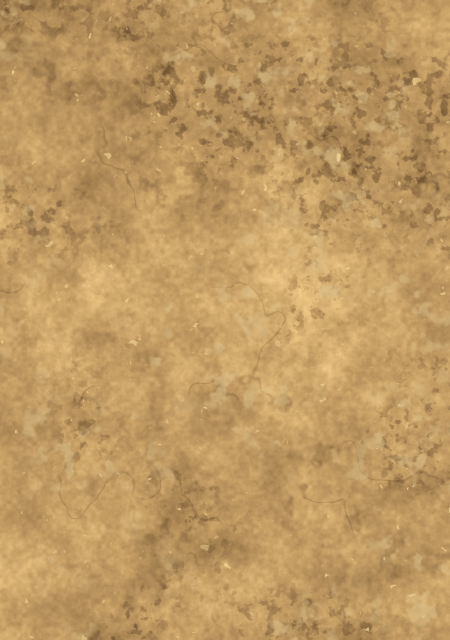
Reproduce this texture procedurally as a Shadertoy shader.

```glsl
// Weathered ochre plaster: broad warm stains with a soft central glow,
// overlaid by clustered dark pits, pale chalky smears, hairline cracks and
// bright flecks. All layers come from value noise and jittered cells.

const vec3 UMBER = vec3(0.46, 0.34, 0.205);
const vec3 OCHRE = vec3(0.765, 0.613, 0.388);
const vec3 SAND  = vec3(0.965, 0.815, 0.550);
const vec3 CHALK = vec3(0.86, 0.755, 0.54);
const vec3 CREAM = vec3(0.97, 0.86, 0.60);

float hash(vec2 p) {
    vec3 q = fract(p.xyx * 0.1031);
    q += dot(q, q.yzx + 33.33);
    return fract((q.x + q.y) * q.z);
}

float noise(vec2 p) {
    vec2 cell = floor(p), f = fract(p);
    f = f * f * (3.0 - 2.0 * f);
    float low  = mix(hash(cell), hash(cell + vec2(1, 0)), f.x);
    float high = mix(hash(cell + vec2(0, 1)), hash(cell + vec2(1, 1)), f.x);
    return mix(low, high, f.y);
}

// Layered noise in 0..1, turned at each octave to hide the lattice.
float fbm(vec2 p, int octaves) {
    const mat2 TURN = mat2(1.6, 1.2, -1.2, 1.6);
    float sum = 0.0, total = 0.0, weight = 1.0;
    for (int i = 0; i < octaves; i++) {
        sum += weight * noise(p);
        total += weight;
        weight *= 0.55;
        p = TURN * p + 17.3;
    }
    return sum / total;
}

// Irregular soft spots: one candidate per cell, kept with the given chance.
float flecks(vec2 p, float scale, float chance, float maxRadius, float blur) {
    p *= scale;
    p += 0.35 * (vec2(noise(p * 4.0), noise(p * 4.0 + 51.0)) - 0.5);
    vec2 home = floor(p);
    float cover = 0.0;
    for (int y = -1; y <= 1; y++)
    for (int x = -1; x <= 1; x++) {
        vec2 cell = home + vec2(x, y);
        vec2 centre = cell + vec2(hash(cell + 11.0), hash(cell + 37.0));
        float size = hash(cell + 71.0);
        float radius = maxRadius * mix(0.3, 1.0, size * size * size);
        float kept = step(hash(cell + 93.0), chance);
        float edge = blur * scale;
        float spot = 1.0 - smoothstep(radius - edge, radius + edge, length(p - centre));
        cover = max(cover, kept * spot * mix(0.45, 1.0, hash(cell + 123.0)));
    }
    return cover;
}

// Thin lines along the middle level of a noise field, broken into pieces.
float cracks(vec2 p, float scale, float width) {
    float ridge = abs(fbm(p * scale + 8.0, 4) - 0.5);
    float pieces = smoothstep(0.54, 0.72, noise(p * scale * 1.5 + 63.0));
    return (1.0 - smoothstep(0.0, width, ridge)) * pieces;
}

// Noise blobs above a threshold, limited to larger clusters.
float clustered(vec2 p, float blobScale, float clusterScale, float threshold) {
    float blobs = smoothstep(threshold, threshold + 0.2, fbm(p * blobScale, 3));
    float cluster = smoothstep(0.42, 0.68, fbm(p * clusterScale + 29.0, 4));
    return blobs * cluster;
}

// Maps a tone offset around zero onto the umber-ochre-sand ramp.
vec3 earthRamp(float tone) {
    vec3 dark = mix(OCHRE, UMBER, clamp(-tone / 0.3, 0.0, 1.0));
    return mix(dark, SAND, clamp(tone / 0.2, 0.0, 1.0));
}

void mainImage(out vec4 fragColor, in vec2 fragCoord) {
    vec2 p = fragCoord / iResolution.y;
    float aspect = iResolution.x / iResolution.y;

    // Broad light and stains
    vec2 fromGlow = (p - vec2(0.55 * aspect, 0.48)) / vec2(0.45, 0.68);
    float tone = 0.13 * (0.45 - length(fromGlow));
    tone += 0.30 * (fbm(p * 3.6 + 5.0, 5) - 0.5);

    // Mottling and fine grain
    tone += 0.24 * (fbm(p * 21.0 + 40.0, 4) - 0.5);
    tone += 0.13 * (fbm(p * 130.0 + 70.0, 2) - 0.5);

    // Dark pits, small and coarse, then hairline cracks
    tone -= 0.15 * clustered(p + 3.0, 85.0, 6.0, 0.52);
    tone -= 0.09 * clustered(p + 9.0, 38.0, 8.0, 0.56);
    tone -= 0.08 * cracks(p, 6.5, 0.014);
    vec3 color = earthRamp(tone + 0.022);

    // Chalky smears and bright flecks
    float smears = clustered(p + 14.0, 46.0, 7.0, 0.56);
    color = mix(color, CHALK, 0.55 * smears);
    float bright = flecks(p, 34.0, 0.12, 0.20, 0.0014);
    bright = max(bright, 0.65 * flecks(p + 4.0, 85.0, 0.06, 0.18, 0.0012));
    color = mix(color, CREAM, 0.75 * bright);

    fragColor = vec4(color, 1.0);
}
```
